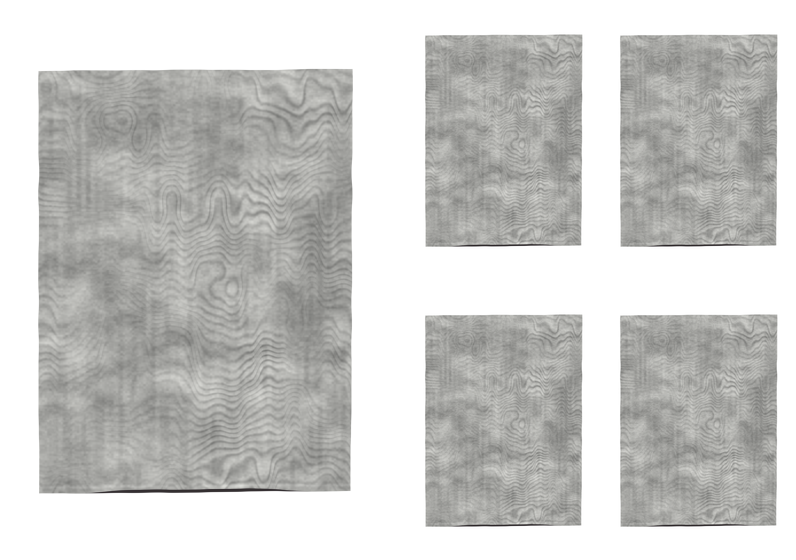
Left, the tile; right, the same tile 2 across and 2 down.
A WebGL 2 fragment shader for this texture:

```glsl
#version 300 es
precision highp float;
// A sheet of grey watered silk on a white ground. Wavy moire ripples are level
// lines of height plus wrapping noise, over soft blotches, streaks and weave.
// All noise repeats across the canvas, so opposite edges join.

uniform vec2 u_resolution;
out vec4 fragColor;

const float TAU = 6.28319;
const vec3 WHITE = vec3(1.0);
const vec3 SILK = vec3(0.647, 0.648, 0.635);
const vec3 SHADOW = vec3(0.20, 0.18, 0.19);

float hash(vec2 p, float seed) {
    return fract(sin(dot(p, vec2(127.1, 311.7)) + seed * 17.3) * 43758.5);
}

// Smooth noise in -1..1 with a whole number of cells per canvas side.
float wrapNoise(vec2 uv, vec2 cells, float seed) {
    vec2 p = uv * cells;
    vec2 i = floor(p);
    vec2 f = p - i;
    f = f * f * f * (f * (f * 6.0 - 15.0) + 10.0);
    vec2 a = mod(i, cells);
    vec2 b = mod(i + 1.0, cells);
    float low = mix(hash(a, seed), hash(vec2(b.x, a.y), seed), f.x);
    float high = mix(hash(vec2(a.x, b.y), seed), hash(b, seed), f.x);
    return mix(low, high, f.y) * 2.0 - 1.0;
}

// Ripple phase: level bands bent by narrow columns and broad swells.
float ripplePhase(vec2 uv) {
    float columns = 1.5 * wrapNoise(uv, vec2(25.0, 8.0), 1.0);
    float swells = 2.6 * wrapNoise(uv, vec2(7.0, 15.0), 2.0);
    float arches = 1.6 * wrapNoise(uv, vec2(5.0, 4.0), 3.0);
    return 60.0 * uv.y + columns + swells + arches;
}

float ripples(vec2 uv) {
    float phase = ripplePhase(uv);
    float wave = sin(TAU * phase) + 0.25 * sin(2.0 * TAU * phase + 1.0);
    float resolved = 1.0 - smoothstep(0.22, 0.5, fwidth(phase));
    float patches = 0.6 + 0.7 * wrapNoise(uv, vec2(9.0, 11.0), 4.0);
    float sideGain = mix(0.65, 1.2, smoothstep(0.3, 0.75, uv.x));
    return wave * resolved * max(patches, 0.15) * sideGain;
}

float blotches(vec2 uv) {
    vec2 bent = uv + vec2(0.0, 0.012 * wrapNoise(uv, vec2(22.0, 9.0), 5.0));
    float broad = wrapNoise(bent, vec2(6.0, 13.0), 6.0);
    float small = wrapNoise(bent, vec2(15.0, 38.0), 7.0);
    return 0.06 * broad + 0.07 * small;
}

float weave(vec2 uv) {
    float streaks = wrapNoise(uv, vec2(84.0, 9.0), 8.0);
    float threads = wrapNoise(uv, vec2(70.0, 240.0), 9.0);
    float grain = wrapNoise(uv, vec2(170.0, 250.0), 10.0);
    return 0.032 * streaks + 0.025 * threads + 0.025 * grain;
}

// Distances inside the sheet from its left, right, bottom and top edges.
vec4 sheetEdges(vec2 uv) {
    float nickX = 0.0015 * wrapNoise(uv, vec2(1.0, 26.0), 11.0);
    float nickY = 0.001 * wrapNoise(uv, vec2(20.0, 1.0), 12.0);
    float left = uv.x - 0.0995 - nickX;
    float right = mix(0.899, 0.904, uv.y) - uv.x - nickX;
    float bottom = uv.y - mix(0.118, 0.124, uv.x) - nickY;
    float top = mix(0.873, 0.877, uv.x) - uv.y - nickY;
    return vec4(left, right, bottom, top);
}

float cover(float inside, float pixel) {
    return smoothstep(-0.5 * pixel, 0.5 * pixel, inside);
}

void main() {
    vec2 uv = gl_FragCoord.xy / u_resolution;
    vec2 pixel = 1.5 / u_resolution;
    vec4 edges = sheetEdges(uv);

    // Silk surface
    float tone = 0.06 * ripples(uv) + blotches(uv) + weave(uv);
    vec3 color = SILK + tone * vec3(1.0, 1.0, 0.98);

    // Pale fold and the dark gap under the hem
    float span = smoothstep(0.19, 0.35, uv.x) * (1.0 - smoothstep(0.62, 0.82, uv.x));
    float gap = 0.0055 * span;
    float fold = edges.z - 0.011;
    color += 0.06 * exp(-fold * fold / 0.00001);
    float dark = (1.0 - cover(edges.z - gap, pixel.y)) * smoothstep(0.0, 0.3, span);
    color = mix(color, SHADOW, dark);

    // White surround
    vec2 across = vec2(cover(min(edges.x, edges.y), pixel.x),
                       cover(min(edges.z, edges.w), pixel.y));
    fragColor = vec4(mix(WHITE, color, across.x * across.y), 1.0);
}
```
